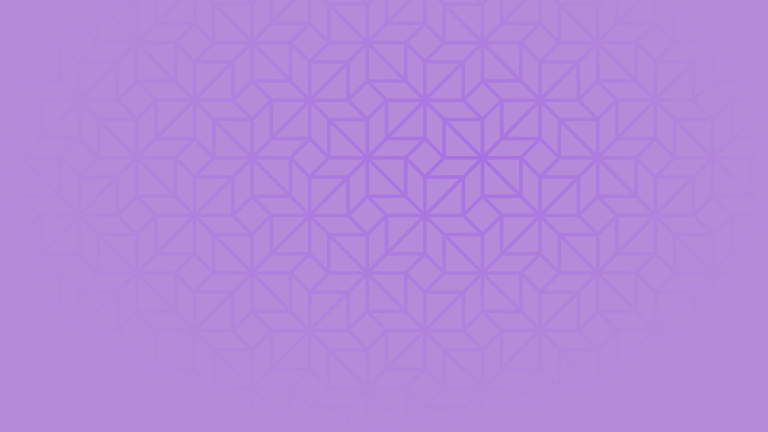
Write a WebGL 1 fragment shader that draws this background.

```glsl
precision highp float;
// A lilac ground with a lattice of eight-rayed stars, squares and rhomboids.
// The plane is cut into diamonds, alternately mirrored, each folded to one
// quadrant of line segments; an off-centre elliptical glow fades the lines.
uniform vec2 u_resolution;

const vec3 GROUND = vec3(0.71, 0.54, 0.85);
const vec3 LINE = vec3(0.65, 0.443, 0.89);
const float CELL = 2.0 / 15.0;      // half the star spacing, in canvas heights
const float HALF_WIDTH = 0.031;     // half the line thickness, in cells
const vec2 STAR_ORIGIN = vec2(-1.29, 0.01);

float segmentDistance(vec2 p, vec2 a, vec2 b) {
  vec2 ab = b - a;
  return length(p - a - ab * clamp(dot(p - a, ab) / dot(ab, ab), 0.0, 1.0));
}

// Swaps between star axes and diamond axes.
vec2 diagonalAxes(vec2 p) {
  return vec2(p.x + p.y, p.x - p.y);
}

// Distance to the nearest line, with stars where x and y are both odd or even.
float latticeDistance(vec2 p) {
  vec2 d = diagonalAxes(p);
  vec2 id = floor(d * 0.5);
  vec2 q = 0.5 * diagonalAxes(d - 2.0 * id - 1.0);

  // Quarter-turn fold, reversed in every other diamond
  float handed = 1.0 - 2.0 * mod(id.x + id.y, 2.0);
  if (q.x * q.y * handed < 0.0) q = q.yx;
  q = abs(q);

  const float third = 1.0 / 3.0;
  float across = q.x + q.y;
  float border = abs(1.0 - across) * 0.7071;
  float innerSquare = abs(across - third) * 0.7071;
  float rayX = segmentDistance(q, vec2(third, 0.0), vec2(1.0, 0.0));
  float rayY = segmentDistance(q, vec2(0.0, third), vec2(0.0, 1.0));
  float arm = segmentDistance(q, vec2(0.0, third), vec2(2.0 * third, third));
  return min(min(border, innerSquare), min(arm, min(rayX, rayY)));
}

// Gradient from 0 at the focus to 1 on the ellipse.
float focalGradient(vec2 p, vec2 center, vec2 radii, vec2 focus) {
  vec2 f = (focus - center) / radii;
  vec2 v = (p - focus) / radii;
  float b = dot(f, v);
  float c = 1.0 - dot(f, f);
  return (b + sqrt(b * b + dot(v, v) * c)) / c;
}

void main() {
  vec2 p = (gl_FragCoord.xy - 0.5 * u_resolution) / u_resolution.y;
  float pixel = 1.0 / (u_resolution.y * CELL);

  // Line coverage
  float dist = latticeDistance(p / CELL - STAR_ORIGIN);
  float ink = clamp((HALF_WIDTH - dist) / pixel + 0.5, 0.0, 1.0);

  // Elliptical fade
  float t = focalGradient(p, vec2(0.0, 0.10), vec2(0.915, 0.60), vec2(0.22, 0.13));
  float glow = pow(clamp(1.0 - t, 0.0, 1.0), 1.15);

  gl_FragColor = vec4(mix(GROUND, LINE, ink * glow), 1.0);
}
```
